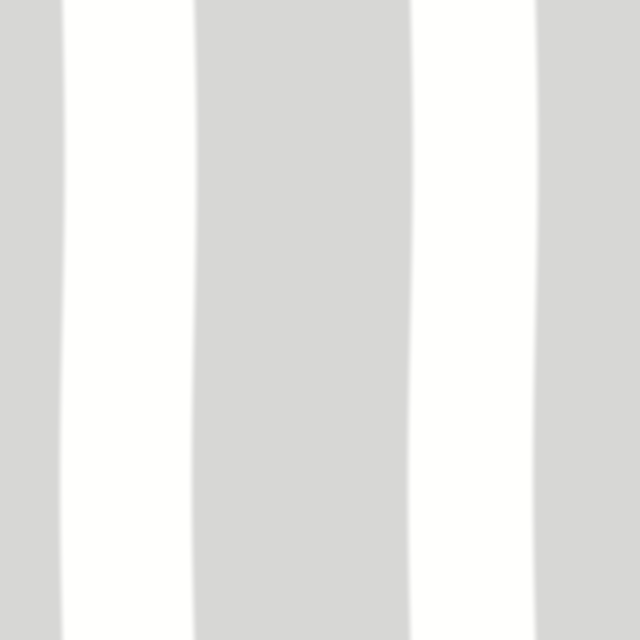
Reproduce this pattern procedurally as a three.js fragment shader.

```glsl
// Two soft-edged white vertical stripes with a slight sway on pale grey.
varying vec2 vUv;

const float TAU = 6.2831853;

// Horizontal distance to a stripe centre, wrapping across the side edges
float wrappedDistance(float x, float centre) {
  return abs(fract(x - centre + 0.5) - 0.5);
}

void main() {
  vec3 grey = vec3(0.843, 0.843, 0.837);
  vec3 white = vec3(1.0, 1.0, 0.993);

  // Gentle lean that returns to its start at the top edge
  float sway = -0.0037 * sin(TAU * vUv.y);

  // Stripes: the second is slightly narrower and unevenly spaced
  float coverage = 0.0;
  for (int i = 0; i < 2; i++) {
    float n = float(i);
    float centre = 0.2005 + 0.5385 * n + sway;
    float halfWidth = 0.103 - 0.0053 * n;
    float edge = wrappedDistance(vUv.x, centre) - halfWidth;
    coverage = max(coverage, 1.0 - smoothstep(-0.007, 0.007, edge));
  }

  gl_FragColor = vec4(mix(grey, white, coverage), 1.0);
}
```
